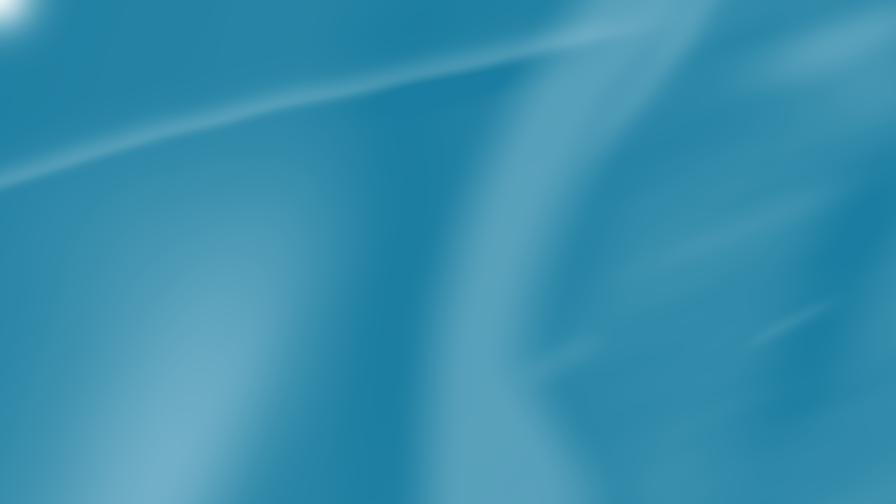
A WebGL 1 fragment shader for this texture:

```glsl
precision highp float;
uniform vec2 u_resolution;

#define DEEP vec3(0.095, 0.485, 0.625)
#define PALE vec3(0.500, 0.720, 0.800)
#define WHITE vec3(0.93, 0.97, 0.98)
#define BASE_TONE 0.16
#define LEFT_FOLD 0.68
#define MIDDLE_FOLD 0.45
#define CREASE 0.36
#define RIPPLE 0.05

// Layered sines, each octave turned and bent by the last
float waves(vec2 p) {
  float sum = 0.0;
  float amp = 0.5;
  for (int i = 0; i < 4; i++) {
    sum += amp * sin(p.x + 1.3 * sin(p.y));
    p = mat2(1.5, 0.9, -0.9, 1.5) * p + 1.7;
    amp *= 0.5;
  }
  return sum;
}

// Soft bump with a separate width on each side
float bump(float d, float below, float above) {
  float s = d / (d < 0.0 ? below : above);
  return exp(-s * s);
}

// Brush stroke from a to b with tapered ends
float streak(vec2 p, vec2 a, vec2 b, float width) {
  vec2 d = b - a;
  vec2 q = p - a;
  float along = dot(q, d) / dot(d, d);
  float across = (d.x * q.y - d.y * q.x) / length(d);
  return bump(across, width, width)
    * smoothstep(-0.2, 0.4, along) * (1.0 - smoothstep(0.6, 1.2, along));
}

float leftFold(vec2 p) {
  float ridge = 0.31 + 0.5 * p.y - 0.12 * p.y * p.y;
  float fade = 1.0 - smoothstep(0.05, 0.85, p.y);
  return bump(p.x - ridge, 0.24, 0.145) * fade;
}

float middleFold(vec2 p) {
  float lean = pow(clamp(p.y, 0.0, 1.0), 2.5);
  float left = 0.82 + 0.30 * lean;
  float right = 1.06 + 0.36 * lean + 0.14 * (1.0 - smoothstep(0.0, 0.32, p.y));
  return smoothstep(left - 0.05, left + 0.10, p.x)
    * (1.0 - smoothstep(right - 0.13, right + 0.04, p.x));
}

void main() {
  vec2 p = gl_FragCoord.xy / u_resolution.y;
  vec2 q = p + 0.012 * vec2(waves(p * 5.0), waves(p.yx * 5.0 + 3.0));

  // Broad folds
  float tone = BASE_TONE;
  tone += LEFT_FOLD * leftFold(q) + MIDDLE_FOLD * middleFold(q);
  tone += 0.13 * bump(q.x - 0.32, 0.24, 0.30) * bump(q.y - 0.52, 0.3, 0.16);
  tone -= 0.13 * streak(q, vec2(0.72, -0.2), vec2(0.84, 1.0), 0.11);

  // Right side: pale sheet, shaded hollows and slanting strokes
  float side = smoothstep(1.08, 1.35, q.x);
  tone += 0.13 * side * (1.0 - 0.6 * smoothstep(0.5, 0.75, q.y));
  tone -= 0.22 * streak(q, vec2(1.52, 0.10), vec2(1.80, 0.75), 0.09);
  tone -= 0.08 * streak(q, vec2(1.08, 0.35), vec2(1.32, 0.80), 0.07);
  tone += 0.07 * side * waves(vec2(3.0 * q.x + q.y, 17.0 * q.y - 6.5 * q.x));
  tone += 0.13 * streak(q, vec2(1.25, 0.45), vec2(1.76, 0.66), 0.035);
  tone += 0.30 * streak(q, vec2(1.46, 0.84), vec2(1.92, 1.01), 0.045);
  tone += 0.20 * bump(q.x - 1.72, 0.13, 0.13) * bump(q.y - 0.84, 0.10, 0.12);
  tone += 0.25 * streak(q, vec2(1.18, 0.70), vec2(1.45, 1.06), 0.035);
  tone += 0.16 * streak(q, vec2(1.48, 0.31), vec2(1.66, 0.40), 0.014);
  tone += 0.16 * streak(q, vec2(1.04, 0.24), vec2(1.20, 0.33), 0.030);

  // Thin crease with a shadow beneath it
  float line = q.y - (0.641 + 0.285 * q.x - 0.03 * q.x * q.x);
  float reach = 1.0 - smoothstep(0.95, 1.40, q.x);
  tone += CREASE * reach * bump(line, 0.016, 0.030);
  tone -= 0.15 * bump(line + 0.035, 0.035, 0.020) * bump(q.x - 0.95, 0.20, 0.20);
  tone -= 0.05 * smoothstep(0.02, 0.12, line) * reach;

  // Faint brushed variation and the bright corner
  tone += RIPPLE * waves(vec2(7.0 * q.x - 3.0 * q.y, 2.0 * q.y + q.x));
  float corner = bump(length((p - vec2(-0.01, 1.01)) * vec2(1.0, 1.1)), 0.075, 0.075);

  vec3 color = mix(DEEP, PALE, clamp(tone, 0.03, 1.1));
  gl_FragColor = vec4(mix(color, WHITE, corner), 1.0);
}
```
